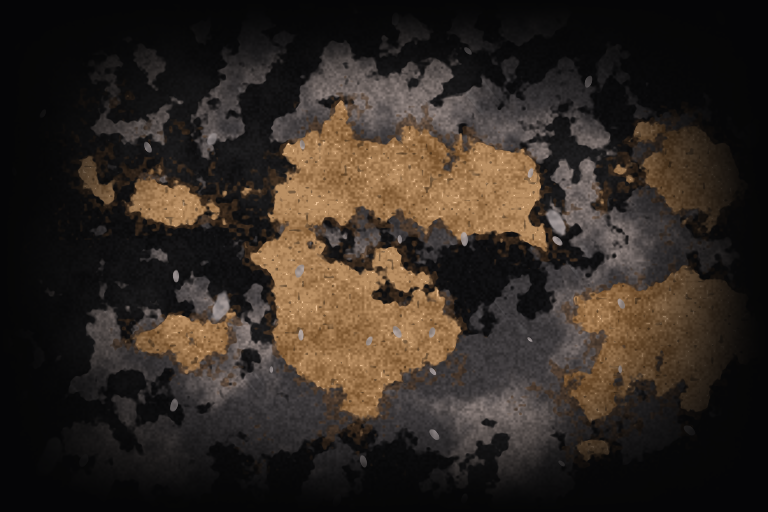
Give the GLSL for this texture, as a Shadertoy shader.

```glsl
// Dark weathered floor with sand patches, black flaking, paint chips and dim borders; tiles.
const vec3 BLACK     = vec3(0.042, 0.042, 0.047);
const vec3 CHARCOAL  = vec3(0.235, 0.222, 0.228);
const vec3 PALE_GREY = vec3(0.50, 0.455, 0.44);
const vec3 SAND      = vec3(0.72, 0.555, 0.385);
const vec3 WET_SAND  = vec3(0.47, 0.325, 0.18);
const vec3 STAIN     = vec3(0.29, 0.20, 0.125);
const vec3 PAINT     = vec3(0.72, 0.68, 0.68);
const float SAND_ROUGHNESS = 0.62;
const float BLACK_LEVEL = 0.035;
const float LIGHT_REACH = 0.65;
const float PI = 3.14159265;

float hash(vec2 cell, float seed) {
    uvec3 v = uvec3(cell.x, cell.y, seed) * uvec3(1597u, 7919u, 3571u);
    uint n = v.x ^ (v.y << 7) ^ (v.z << 15);
    n = (n ^ (n >> 15)) * 739391u;
    n = (n ^ (n >> 13)) * 915731u;
    n ^= n >> 16;
    return float(n & 65535u) / 65535.0;
}

// Value noise that wraps after "period" cells
float noise(vec2 p, vec2 period, float seed) {
    vec2 i = floor(p), f = p - i;
    f = f * f * (3.0 - 2.0 * f);
    vec2 a = mod(i, period), b = mod(i + 1.0, period);
    return mix(mix(hash(a, seed), hash(vec2(b.x, a.y), seed), f.x),
               mix(hash(vec2(a.x, b.y), seed), hash(b, seed), f.x), f.y);
}

float fbm(vec2 uv, vec2 cells, int octaves, float seed) {
    float sum = 0.0, total = 0.0, weight = 1.0;
    for (int i = 0; i < octaves; i++) {
        sum += weight * noise(uv * cells, cells, seed + float(i));
        total += weight;
        weight *= 0.56;
        cells *= 2.0;
    }
    return sum / total;
}

// Signed field of the sand: four wrapped blobs, alternately small and large
float sandField(vec2 uv, vec2 warp) {
    float field = -1.0;
    for (int i = 0; i < 4; i++) {
        float large = float(i % 2);
        vec2 center = vec2(0.2 + 0.22 * float(i), mix(0.61, 0.39, large));
        vec2 d = (fract(uv - center + 0.5) - 0.5) * vec2(1.5, 1.0);
        field = max(field, mix(0.105, 0.205, large) - length(d + warp));
    }
    return field;
}

// Ragged paint chips, at most one per cell
float chips(vec2 uv, vec2 cells, float share, float size, float rough, float seed) {
    vec2 cell = mod(floor(uv * cells), cells);
    vec2 jitter = vec2(hash(cell, seed), hash(cell, seed + 1.0));
    vec2 d = fract(uv * cells) - mix(vec2(0.35), vec2(0.65), jitter);
    float angle = 1.6 * (hash(cell, seed + 2.0) - 0.6);
    d = mat2(cos(angle), sin(angle), -sin(angle), cos(angle)) * d;
    float radius = size * mix(0.5, 1.0, hash(cell, seed + 3.0));
    float edge = length(d * vec2(1.9, 1.0)) - radius * (1.0 + 1.6 * (rough - 0.5));
    return step(hash(cell, seed + 4.0), share) * smoothstep(0.03, -0.03, edge);
}

void mainImage(out vec4 fragColor, in vec2 fragCoord) {
    vec2 uv = fragCoord / iResolution.xy;

    // Noise layers, from broad clouds to single grains
    float cloud = fbm(uv, vec2(6, 4), 6, 11.0);
    float bloom = fbm(uv, vec2(9, 6), 5, 31.0);
    float flake = fbm(uv, vec2(30, 20), 4, 51.0);
    float grain = noise(uv * vec2(330, 220), vec2(330, 220), 71.0);
    float coarse = noise(uv * vec2(180, 120), vec2(180, 120), 73.0);
    vec2 skewed = vec2(120.0 * uv.x + 60.0 * uv.y, 12.0 * (uv.y - uv.x));
    float scratch = noise(skewed, vec2(60, 12), 75.0);

    // Light fades towards all borders
    float inside = sin(PI * uv.x) * sin(PI * uv.y);
    float light = smoothstep(0.0, LIGHT_REACH, inside);

    // Worn grey ground with scratches
    vec3 color = mix(CHARCOAL, PALE_GREY, smoothstep(0.40, 0.68, bloom + 0.25 * (flake - 0.5)));
    color *= 0.72 + 0.34 * grain + 0.22 * coarse;
    color += 0.10 * smoothstep(0.72, 0.95, scratch) * smoothstep(0.45, 0.6, cloud);

    // Flaking black coat, denser away from the middle
    float coat = (cloud - 0.5) + 0.65 * (flake - 0.5) - BLACK_LEVEL - 0.12 * (inside - 0.5);
    vec3 coatColor = BLACK * (0.6 + 0.8 * grain) + 0.05 * smoothstep(0.5, 0.8, bloom);
    color = mix(color, coatColor, 0.94 * smoothstep(-0.035, 0.03, coat));

    // Sand with a stained rim, grains and bright or dark specks
    vec2 warp = 0.30 * (vec2(bloom, fbm(uv, vec2(6, 4), 4, 91.0)) - 0.5);
    float field = sandField(uv, warp);
    field += SAND_ROUGHNESS * (fbm(uv, vec2(9, 6), 6, 111.0) - 0.5) + 0.10 * (flake - 0.5);
    float rim = smoothstep(-0.05, 0.0, field + 0.12 * (coarse - 0.5));
    color = mix(color, STAIN * (0.7 + 0.6 * grain), 0.65 * rim);
    float dryness = 0.62 + 0.8 * (grain - 0.5) + 1.3 * (flake - 0.5) + 0.9 * (cloud - 0.5);
    vec3 sand = mix(WET_SAND, SAND, clamp(dryness, 0.0, 1.0));
    sand *= 1.0 - 0.35 * smoothstep(0.80, 0.98, coarse);
    sand += 0.22 * smoothstep(0.86, 1.0, grain) * smoothstep(0.5, 0.8, flake + 0.15);
    color = mix(color, sand, smoothstep(-0.008, 0.012, field));

    // Flecks and larger scraps of pale paint
    float paint = chips(uv, vec2(24, 16), 0.07, 0.22, flake, 131.0);
    paint = max(paint, chips(uv, vec2(9, 6), 0.10, 0.20, flake, 141.0));
    color = mix(color, PAINT * (0.7 + 0.35 * coarse), 0.85 * paint);

    fragColor = vec4(mix(BLACK * 0.5, color, light), 1.0);
}
```
